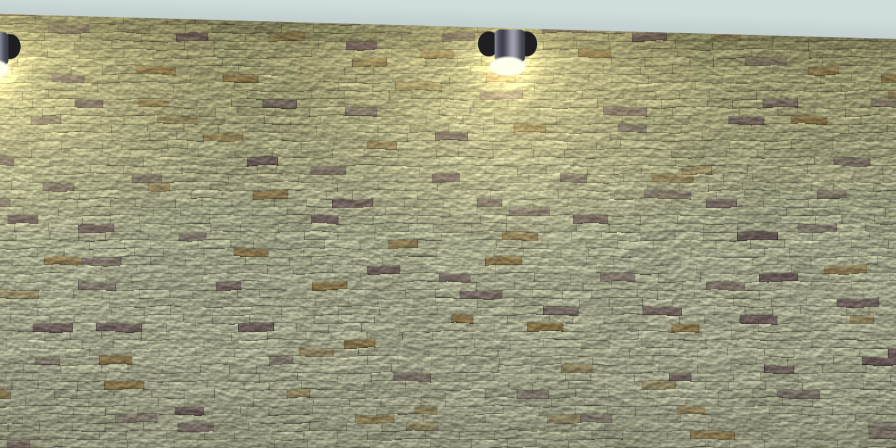
This texture is drawn by a Shadertoy shader. Its source:

```glsl
const vec2 GRID = vec2(13.5, 54.0);   // stones per unit of canvas height
const vec2 ACCENT_BLOCK = vec2(3.0, 4.0);
const vec3 OLIVE = vec3(0.57, 0.56, 0.405);
const vec3 SAGE = vec3(0.605, 0.615, 0.515);
const vec3 PURPLE = vec3(0.39, 0.335, 0.325);
const vec3 OCHRE = vec3(0.49, 0.42, 0.27);
const vec3 CEILING = vec3(0.80, 0.85, 0.85);
const vec3 WARM_LIGHT = vec3(0.36, 0.33, 0.22);

float hash(vec2 p) {
    return fract(sin(dot(p, vec2(127.1, 311.7))) * 43758.55);
}

vec2 hash2(vec2 p) {
    return vec2(hash(p), hash(p + 37.3));
}

float fill(float dist, float px) {
    return 1.0 - smoothstep(-px, px, dist);
}

float ellipse(vec2 p, vec2 radius) {
    return (length(p / radius) - 1.0) * min(radius.x, radius.y);
}

float box(vec2 p, vec2 halfSize, float corner) {
    vec2 d = abs(p) - halfSize + corner;
    return length(max(d, 0.0)) + min(max(d.x, d.y), 0.0) - corner;
}

// Distance to the nearest scattered point
float cellular(vec2 p) {
    vec2 cell = floor(p);
    float nearest = 2.0;
    for (int y = -1; y <= 1; y++)
        for (int x = -1; x <= 1; x++) {
            vec2 c = cell + vec2(x, y);
            nearest = min(nearest, length(c + hash2(c) - p));
        }
    return nearest;
}

// Chipped rock: slanted cellular layers
float relief(vec2 p) {
    vec2 q = vec2(p.x + 0.5 * p.y, p.y - 0.12 * p.x);
    return 0.6 * cellular(q * vec2(34.0, 62.0)) + 0.4 * cellular(q * vec2(75.0, 125.0) + 9.0);
}

float stoneEdge(float column, float row) {
    return column + 0.45 * hash(vec2(column, row + 5.0));
}

vec3 stoneWall(vec2 p, float px) {
    // Wavy courses with a random shift in each row
    float wave = 0.0016 * sin(p.x * 31.0 + p.y * 17.0) + 0.0008 * sin(p.x * 83.0 - p.y * 60.0);
    vec2 g = (p + vec2(0.0, wave)) * GRID;
    float row = floor(g.y);
    g.x += hash(vec2(row, 2.0));
    float column = floor(g.x);
    column -= step(g.x, stoneEdge(column, row));
    vec2 id = vec2(column, row);

    // Base tint, tone and relief lit from above
    vec3 color = mix(SAGE, OLIVE, smoothstep(0.35, 0.95, p.y));
    color *= 0.94 + 0.13 * hash(id + 11.0);
    color *= 1.0 - 0.08 * smoothstep(0.25, 0.0, p.y);

    // One coloured stone in each block of stones
    vec2 block = floor(id / ACCENT_BLOCK);
    vec2 chosen = floor(hash2(block + 3.0) * ACCENT_BLOCK);
    float accent = step(distance(mod(id, ACCENT_BLOCK), chosen), 0.1);
    vec3 stain = mix(PURPLE, OCHRE, step(0.5, hash(block + 23.0)));
    color = mix(color, stain, accent * (0.55 + 0.45 * hash(id + 41.0)));

    float slope = relief(p + vec2(0.002, -0.005)) - relief(p);
    color *= 1.0 + clamp(0.62 * slope, -0.22, 0.22);

    // Uneven joints: shadow below each stone, highlight on its top
    vec2 local = vec2(g.x - stoneEdge(column, row), g.y - row);
    float sideGap = min(local.x, stoneEdge(column + 1.0, row) - g.x) / GRID.x;
    float lowGap = local.y / GRID.y;
    float highGap = (1.0 - local.y) / GRID.y;
    float wear = 0.5 + 0.5 * sin(p.x * 47.0 + row * 2.4) * sin(p.x * 19.0 - row * 4.1);
    float depth = mix(0.08, 0.38, hash(id + 17.0)) * (0.55 + 0.7 * wear);
    color *= 1.0 - depth * fill(lowGap - 0.0022, px);
    color *= 1.0 - 0.3 * hash(id + 29.0) * fill(sideGap - 0.0012, px);
    color *= 1.0 + 0.12 * wear * fill(highGap - 0.004, px);
    return color;
}

// Spotlight with dark brackets, metal body and glowing face
vec3 drawLamp(vec3 color, vec2 p, float px) {
    vec2 bracket = vec2(abs(p.x) - 0.042, p.y - 0.05);
    color = mix(color, vec3(0.12, 0.12, 0.13), fill(ellipse(bracket, vec2(0.024, 0.028)), px));
    vec3 metal = mix(vec3(0.25, 0.26, 0.3), vec3(0.62, 0.63, 0.68), 0.5 + 0.5 * sin(p.x * 130.0));
    color = mix(color, metal, fill(box(p - vec2(0.005, 0.045), vec2(0.034, 0.037), 0.012), px));
    return mix(color, vec3(1.0, 1.0, 0.93), fill(ellipse(p, vec2(0.04, 0.021)), 2.0 * px));
}

void mainImage(out vec4 fragColor, in vec2 fragCoord) {
    vec2 p = fragCoord / iResolution.y;
    float px = 0.75 / iResolution.y;
    vec3 color = stoneWall(p, px);

    // Ceiling with a soft shadow beneath its sloping edge
    float ceilingEdge = 0.969 - 0.028 * p.x;
    color *= 1.0 - 0.16 * smoothstep(0.09, 0.0, ceilingEdge - p.y);
    vec3 ceiling = CEILING * (0.96 + 0.06 * smoothstep(0.0, 0.05, p.y - ceilingEdge));
    color = mix(color, ceiling, fill(ceilingEdge - p.y, px));

    // Lamps and the light they cast downward
    for (int i = 0; i < 2; i++) {
        vec2 q = p - vec2(-0.02 + 1.153 * float(i), 0.846 + 0.006 * float(i));
        float below = fill(p.y - ceilingEdge, px);
        vec2 spread = (q + vec2(0.0, 0.03)) * vec2(1.0, 1.15);
        float glow = 0.55 * exp(-9.0 * dot(spread, spread)) + 0.9 * exp(-190.0 * dot(q, q));
        color += WARM_LIGHT * glow * below;
        color = drawLamp(color, q, px);
    }
    fragColor = vec4(clamp(color, 0.0, 1.0), 1.0);
}
```
